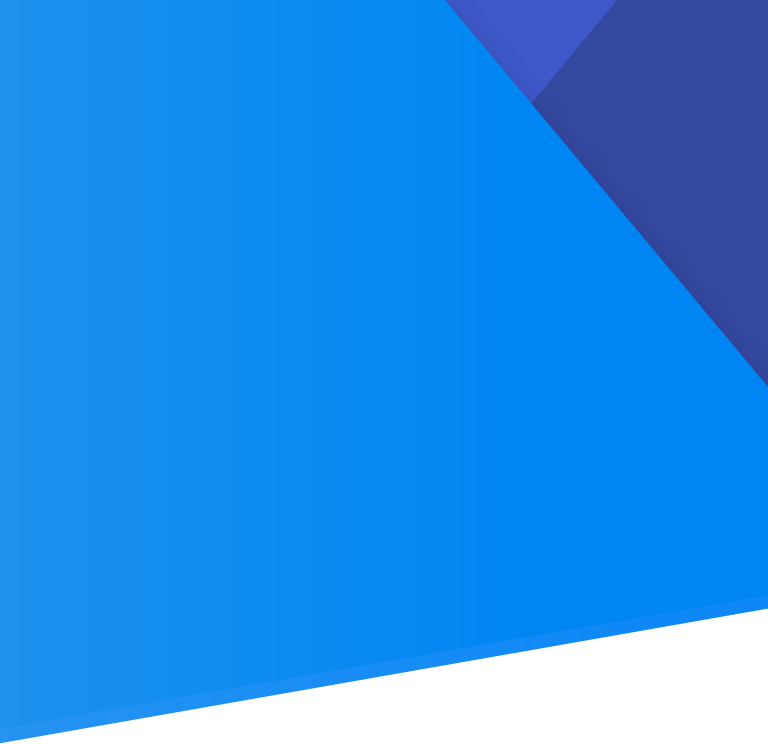
Reproduce this background procedurally as a Shadertoy shader.

```glsl
const vec3 PALE_BLUE = vec3(0.112, 0.570, 0.930);
const vec3 DEEP_BLUE = vec3(0.000, 0.527, 0.950);
const vec3 STRIP_BLUE = vec3(0.145, 0.575, 0.945);
const vec3 STRIP_DEEP = vec3(0.060, 0.535, 0.970);
const vec3 VIOLET = vec3(0.243, 0.345, 0.788);
const vec3 NAVY = vec3(0.204, 0.282, 0.627);
const vec3 WHITE = vec3(1.0);

// Signed distance to the line a-b, positive on its left side
float lineSide(vec2 p, vec2 a, vec2 b) {
    vec2 dir = normalize(b - a);
    vec2 rel = p - a;
    return dir.x * rel.y - dir.y * rel.x;
}

// Antialiased coverage of the positive side
float coverage(float dist, float pixel) {
    return clamp(dist / pixel + 0.5, 0.0, 1.0);
}

// Horizontal blend that settles at the given position
vec3 sweep(vec3 start, vec3 end, float x, float stop) {
    return mix(start, end, clamp(x / stop, 0.0, 1.0));
}

// Two-tone panel with a faint shadow along its lower edge
vec3 cornerPanel(vec2 p, float edgeDist, float pixel) {
    float fold = lineSide(p, vec2(0.6927, 0.862), vec2(0.8034, 1.0));
    vec3 color = mix(NAVY, VIOLET, coverage(fold, pixel));
    float shadow = exp(-max(edgeDist, 0.0) / 0.012);
    return color * (1.0 - 0.06 * shadow);
}

void mainImage(out vec4 fragColor, in vec2 fragCoord) {
    vec2 p = fragCoord / iResolution.xy;
    float pixel = 1.0 / min(iResolution.x, iResolution.y);

    // Blue field
    vec3 color = sweep(PALE_BLUE, DEEP_BLUE, p.x, 0.68);

    // Upper right corner
    float diagonal = lineSide(p, vec2(0.5794, 1.0), vec2(1.0, 0.480));
    color = mix(color, cornerPanel(p, diagonal, pixel), coverage(diagonal, pixel));

    // Lighter strip along the slanted base
    float stripTop = lineSide(p, vec2(0.0, 0.021), vec2(1.0, 0.1997));
    vec3 strip = sweep(STRIP_BLUE, STRIP_DEEP, p.x, 0.8);
    color = mix(color, strip, coverage(-stripTop, pixel));

    // White ground below
    float base = lineSide(p, vec2(0.0, 0.001), vec2(1.0, 0.182));
    color = mix(color, WHITE, coverage(-base, pixel));

    fragColor = vec4(color, 1.0);
}
```
